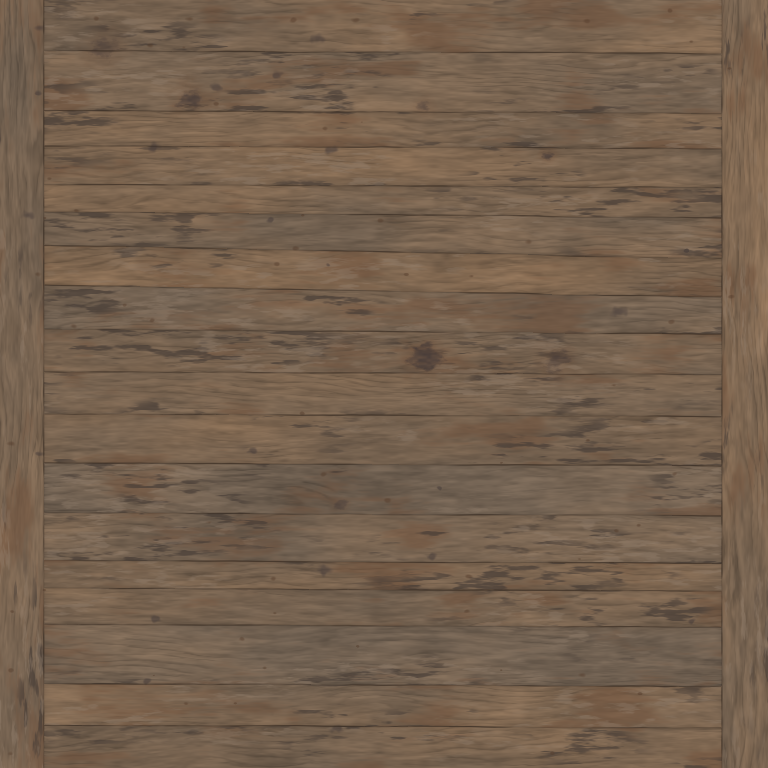
Give the GLSL for this texture, as a Shadertoy shader.

```glsl
const int SEAMS = 17;
const float LEFT_STILE = 0.057;
const float RIGHT_STILE = 0.940;
const vec3 GREY_WOOD = vec3(0.452, 0.389, 0.328);
const vec3 WARM_WOOD = vec3(0.505, 0.405, 0.312);
const vec3 PALE_WEAR = vec3(0.570, 0.495, 0.425);
const vec3 RUST = vec3(0.400, 0.280, 0.200);
const vec3 DARK_STAIN = vec3(0.275, 0.235, 0.210);
const vec3 KNOT = vec3(0.255, 0.218, 0.215);
const vec3 GAP = vec3(0.235, 0.185, 0.145);

// Seam heights measured downward from the top edge
const float SEAM_Y[SEAMS] = float[SEAMS](
    0.066, 0.144, 0.190, 0.240, 0.275, 0.318, 0.370, 0.428, 0.484,
    0.539, 0.603, 0.668, 0.730, 0.766, 0.813, 0.890, 0.944);

// Grey to warm balance of each board, top to bottom
const float WARMTH[SEAMS + 1] = float[SEAMS + 1](
    0.55, 0.40, 0.60, 0.65, 0.60, 0.45, 0.85, 0.25, 0.50,
    0.50, 0.60, 0.05, 0.30, 0.65, 0.55, 0.15, 0.55, 0.65);

// Knots: centre x, depth from top, radius, strength
const vec4 KNOTS[7] = vec4[7](
    vec4(0.554, 0.467, 0.020, 0.95), vec4(0.723, 0.468, 0.016, 0.65),
    vec4(0.247, 0.128, 0.016, 0.85), vec4(0.713, 0.203, 0.008, 0.80),
    vec4(0.552, 0.139, 0.009, 0.6), vec4(0.135, 0.060, 0.018, 0.6),
    vec4(0.444, 0.656, 0.008, 0.6));

float hash(vec2 p) {
    vec3 q = fract(p.xyx * 0.1031);
    q += dot(q, q.yzx + 33.33);
    return fract((q.x + q.y) * q.z);
}

float noise(vec2 p) {
    vec2 i = floor(p), f = fract(p);
    f = f * f * (3.0 - 2.0 * f);
    return mix(mix(hash(i), hash(i + vec2(1, 0)), f.x),
               mix(hash(i + vec2(0, 1)), hash(i + vec2(1, 1)), f.x), f.y);
}

float fbm(vec2 p) {
    float sum = 0.0, amp = 0.533;
    for (int i = 0; i < 4; i++) {
        sum += amp * noise(p);
        p = p * 2.03 + 17.7;
        amp *= 0.5;
    }
    return sum;
}

// Grain runs along p.x; the seed gives every board its own figure
vec3 wood(vec2 p, float seed, float warmth) {
    vec2 q = p + vec2(7.3, 3.1) * (seed + 1.0);
    float bend = fbm(q * vec2(2.5, 9.0));
    float tone = fbm(q * vec2(5.0, 15.0) + 40.0);
    float fibre = fbm(vec2(q.x * 22.0, q.y * 190.0 + bend * 7.0));
    float pores = noise(vec2(q.x * 85.0, q.y * 420.0 + bend * 12.0));
    float rings = pow(0.5 + 0.5 * sin(6.2832 * (q.y * 110.0 + bend * 10.0 + fibre)), 5.0);
    float figure = smoothstep(0.40, 0.65, fbm(q * vec2(8.0, 26.0) + 8.0));

    vec3 color = mix(GREY_WOOD, WARM_WOOD, clamp(warmth + (tone - 0.5) * 1.1, 0.0, 1.0));
    color *= 1.0 + 0.20 * (tone - 0.5) + 0.30 * (fibre - 0.5)
                 + 0.09 * (pores - 0.5) - 0.11 * rings * figure;

    // Rusty patches, dark streaks and pale scuffs, broken up by the fibre
    float broken = 0.35 * (fibre - 0.5);
    float rust = smoothstep(0.57, 0.80, fbm(q * vec2(9.0, 24.0) + 61.0) + broken);
    float streak = smoothstep(0.55, 0.72, fbm(q * vec2(26.0, 150.0) + 23.0));
    streak *= smoothstep(0.48, 0.66, fbm(q * vec2(6.0, 20.0) + 90.0));
    float scuff = smoothstep(0.54, 0.74, fbm(q * vec2(36.0, 180.0) + 71.0));
    scuff *= smoothstep(0.45, 0.65, fbm(q * vec2(5.0, 14.0) + 33.0));
    color = mix(color, RUST, 0.45 * rust);
    color = mix(color, DARK_STAIN, 0.68 * streak);
    return mix(color, PALE_WEAR, 0.42 * scuff);
}

float line(float d, float halfWidth, float pixel) {
    return 1.0 - smoothstep(halfWidth - 0.5 * pixel, halfWidth + 0.7 * pixel, abs(d));
}

// Boards tilt slightly, most of all around the sixth seam
float seamHeight(int i, float x) {
    float offset = (float(i) - 5.4) / 1.3;
    return SEAM_Y[i] + x * (0.004 + 0.018 * exp(-offset * offset));
}

vec3 addKnots(vec3 color, vec2 p) {
    float ragged = fbm(p * vec2(70.0, 130.0)) - 0.5;
    float flecks = 0.65 + 0.7 * (noise(p * vec2(170.0, 260.0)) - 0.2);
    for (int i = 0; i < 7; i++) {
        vec4 k = KNOTS[i];
        float d = length((p - k.xy) * vec2(1.0, 1.2)) / k.z + ragged * 1.9;
        color = mix(color, RUST, 0.35 * k.w * (1.0 - smoothstep(0.6, 2.4, d)));
        color = mix(color, KNOT, 0.72 * k.w * flecks * (1.0 - smoothstep(0.5, 1.2, d)));
    }
    return color;
}

// Nail holes and small spots, at most one per grid cell
float specks(vec2 p, float cells, float density) {
    vec2 id = floor(p * cells);
    vec2 centre = 0.25 + 0.5 * vec2(hash(id + 5.0), hash(id + 19.0));
    float radius = mix(0.03, 0.10, hash(id + 31.0));
    float d = length((fract(p * cells) - centre) * vec2(0.8, 1.2));
    d += 0.07 * (noise(p * 190.0) - 0.5);
    return step(hash(id + 47.0), density) * (1.0 - smoothstep(radius * 0.3, radius * 1.4, d));
}

void mainImage(out vec4 fragColor, in vec2 fragCoord) {
    vec2 uv = fragCoord / iResolution.xy;
    vec2 p = vec2(uv.x, 1.0 - uv.y);
    float pixel = 1.0 / iResolution.y;
    float wobble = 0.003 * (fbm(p * vec2(12.0, 3.0)) - 0.5);

    // Find the board and its nearest seam
    int board = 0;
    float seamDist = 1.0;
    for (int i = 0; i < SEAMS; i++) {
        float d = p.y + wobble - seamHeight(i, p.x);
        board += int(step(0.0, d));
        seamDist = min(seamDist, abs(d));
    }
    bool stile = p.x < LEFT_STILE || p.x > RIGHT_STILE;
    float side = step(0.5, p.x);
    vec3 color = stile ? wood(p.yx, 30.0 + side, 0.50 + 0.1 * side) * 1.02
                       : wood(p, float(board), WARMTH[board]);
    color = addKnots(color, p);
    color = mix(color, KNOT, 0.50 * specks(p, 13.0, 0.15));
    color = mix(color, RUST * 0.8, 0.45 * specks(p + 0.37, 27.0, 0.08));

    // Thin gaps that fade in and out along their length
    float stileDist = min(abs(p.x - LEFT_STILE), abs(p.x - RIGHT_STILE));
    float gapDist = stile ? stileDist : min(seamDist, stileDist);
    float wear = mix(0.25, 1.0, smoothstep(0.3, 0.7, fbm(p * vec2(16.0, 30.0) + 3.0)));
    color *= 1.0 - 0.07 * exp(-gapDist * 300.0);
    color = mix(color, GAP, 0.75 * wear * line(gapDist, 0.0007, pixel));
    fragColor = vec4(color, 1.0);
}
```
